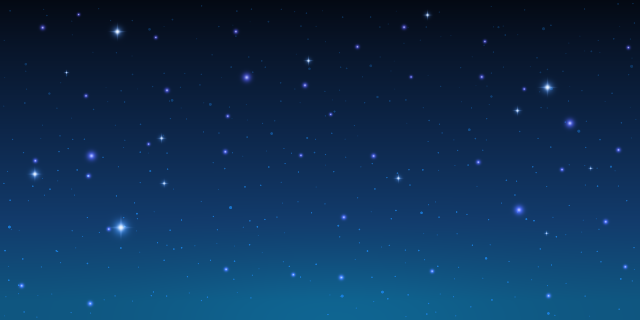
Reproduce this texture procedurally as a WebGL 2 fragment shader.

```glsl
#version 300 es
precision highp float;

uniform vec2 u_resolution;
out vec4 fragColor;

// Sky colours, from zenith to horizon
const vec3 ZENITH = vec3(0.015, 0.035, 0.075);
const vec3 NIGHT = vec3(0.030, 0.080, 0.160);
const vec3 DUSK = vec3(0.050, 0.150, 0.290);
const vec3 BLUE = vec3(0.070, 0.230, 0.420);
const vec3 TEAL = vec3(0.060, 0.335, 0.500);
const vec3 HORIZON_GLOW = vec3(0.000, 0.060, 0.070);
const vec2 GLOW_CENTRE = vec2(1.05, 0.0);
const vec2 GLOW_SIZE = vec2(0.55, 0.20);

// Star colours
const vec3 VIOLET = vec3(0.34, 0.30, 0.90);
const vec3 AZURE = vec3(0.10, 0.52, 0.92);
const vec3 HALO = vec3(0.30, 0.52, 0.85);
const vec3 WHITE = vec3(0.94, 0.97, 1.00);

// Star sizes, in canvas heights
const float ARM_LENGTH = 0.034;
const float ARM_WIDTH = 0.0024;
const float CORE_RADIUS = 0.0065;
const float VIOLET_CELL = 0.20;
const float DUST_CELL = 0.05;
const float MOTE_CELL = 0.125;

// Focal stars: centre and scale
const int SPARKLE_COUNT = 13;
const vec3 SPARKLES[SPARKLE_COUNT] = vec3[](
    vec3(0.367, 0.901, 1.0), vec3(1.336, 0.953, 0.6), vec3(0.964, 0.810, 0.6),
    vec3(0.208, 0.773, 0.35), vec3(1.711, 0.727, 1.1), vec3(1.617, 0.654, 0.6),
    vec3(0.505, 0.568, 0.6), vec3(0.109, 0.456, 0.9), vec3(0.513, 0.427, 0.55),
    vec3(1.245, 0.443, 0.6), vec3(0.378, 0.289, 1.4), vec3(1.846, 0.474, 0.35),
    vec3(1.708, 0.271, 0.35));
const int ORB_COUNT = 4;
const vec2 ORBS[ORB_COUNT] = vec2[](
    vec2(0.771, 0.758), vec2(0.286, 0.513), vec2(1.622, 0.344), vec2(1.781, 0.615));

float hash(vec2 p) {
    return fract(sin(dot(p, vec2(127.1, 311.7))) * 43758.5453);
}

float ramp(float a, float b, float x) {
    return clamp((x - a) / (b - a), 0.0, 1.0);
}

vec3 sky(vec2 p) {
    vec3 c = mix(TEAL, BLUE, ramp(0.06, 0.31, p.y));
    c = mix(c, DUSK, ramp(0.31, 0.585, p.y));
    c = mix(c, NIGHT, ramp(0.585, 0.855, p.y));
    c = mix(c, ZENITH, ramp(0.855, 1.0, p.y));
    vec2 g = (p - GLOW_CENTRE) / GLOW_SIZE;
    return c + HORIZON_GLOW * exp(-dot(g, g));
}

// Disc coverage that dims when smaller than a pixel
float disc(float d, float radius, float px) {
    float r = max(radius, 0.6 * px);
    float dim = min(1.0, radius * radius / (r * r));
    return dim * (1.0 - smoothstep(r - 0.5 * px, r + 0.5 * px, d));
}

// Offset to the jittered point in this grid cell
vec2 scatter(vec2 p, float cell, float seed, out vec2 id) {
    id = floor(p / cell) + seed;
    vec2 jitter = vec2(hash(id), hash(id + 17.3));
    return (fract(p / cell) - mix(vec2(0.15), vec2(0.85), jitter)) * cell;
}

vec3 violetStar(vec3 c, float d, float size, float px) {
    float r = max(size, 0.6 * px);
    c += VIOLET * 0.75 * exp(-d * d / (r * r * 2.5));
    return mix(c, WHITE, 0.6 * exp(-d * d / (r * r * 0.35)));
}

float arm(vec2 d, float scale, float px) {
    float fade = max(0.0, 1.0 - abs(d.x) / (ARM_LENGTH * scale));
    float w = max(ARM_WIDTH * scale * (0.4 + fade), 0.5 * px);
    return fade * fade * exp(-d.y * d.y / (w * w));
}

vec3 sparkle(vec3 c, vec2 d, float scale, float px) {
    float r = length(d);
    float core = max(CORE_RADIUS * scale, 0.6 * px);
    c += HALO * 0.55 * min(scale, 1.0) * exp(-r * r / (core * core * 6.0));
    float rays = max(arm(d, scale, px), arm(d.yx, scale, px));
    c = mix(c, HALO + 0.2, 0.75 * rays);
    return mix(c, WHITE, min(1.0, 0.5 + 0.5 * scale) * exp(-r * r / (core * core)));
}

void main() {
    vec2 p = gl_FragCoord.xy / u_resolution.y;
    float px = 1.0 / u_resolution.y;
    vec3 c = sky(p);
    vec2 id;

    // Fine dust, brighter towards the horizon
    float depth = mix(0.85, 0.25, smoothstep(0.2, 0.8, p.y));
    vec2 d = scatter(p, DUST_CELL, 3.0, id);
    float present = step(hash(id + 5.1), 0.5);
    c = mix(c, AZURE, present * depth * disc(length(d), mix(0.001, 0.0026, hash(id + 9.7)), px));

    // Larger blue motes
    d = scatter(p, MOTE_CELL, 41.0, id);
    present = step(hash(id + 2.9), 0.45);
    c = mix(c, AZURE, present * depth * disc(length(d), mix(0.002, 0.005, pow(hash(id + 6.3), 2.0)), px));

    // Small violet stars, rarer towards the horizon
    d = scatter(p, VIOLET_CELL, 73.0, id);
    if (hash(id + 1.7) < mix(0.5, 0.85, smoothstep(0.1, 0.5, p.y - d.y)))
        c = violetStar(c, length(d), mix(0.003, 0.005, hash(id + 8.2)), px);

    // Violet orbs and cross-shaped sparkles
    for (int i = 0; i < ORB_COUNT; i++)
        c = violetStar(c, length(p - ORBS[i]), 0.0085, px);
    for (int i = 0; i < SPARKLE_COUNT; i++)
        c = sparkle(c, p - SPARKLES[i].xy, SPARKLES[i].z, px);

    fragColor = vec4(clamp(c, 0.0, 1.0), 1.0);
}
```
